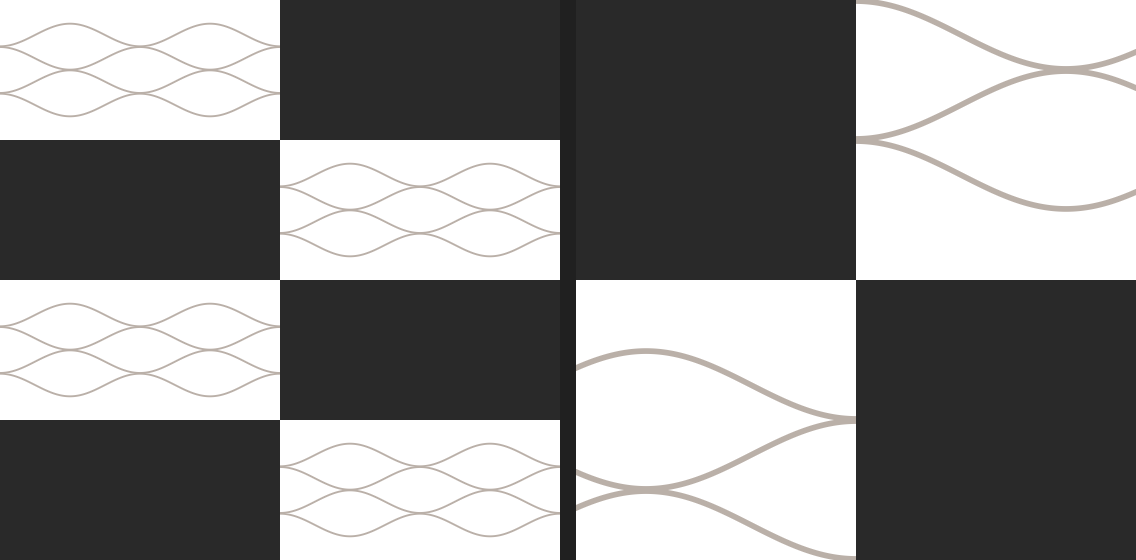
Left, the full canvas; right, a detail of the centre.
This pattern is drawn by a three.js fragment shader. Its source:

```glsl
varying vec2 vUv;

// Signed distance to the nearest cell border: positive in even cells, negative in odd ones.
float alternate(float cell) {
  return 0.5 - abs(mod(cell + 0.5, 2.0) - 1.0);
}

// Distance to four stacked waves that swing in opposite directions.
float waveDistance(vec2 p) {
  float phase = 25.132741 * p.x;
  float amplitude = 0.0202;
  float slope = 25.132741 * amplitude * sin(phase);
  float nearest = 1.0;
  for (int i = 0; i < 4; i++) {
    float row = float(i);
    float swing = 1.0 - 2.0 * mod(row, 2.0);
    float height = (row + 1.5) / 24.0 + swing * amplitude * cos(phase);
    nearest = min(nearest, abs(p.y - height));
  }
  return nearest / sqrt(1.0 + slope * slope);
}

void main() {
  vec2 pixel = max(fwidth(vUv), vec2(0.00001));

  // Checkerboard of two columns and four rows
  float column = clamp(alternate(vUv.x * 2.0) * 0.5 / pixel.x, -0.5, 0.5);
  float row = clamp(alternate(vUv.y * 4.0) * 0.25 / pixel.y, -0.5, 0.5);
  float light = 0.5 - 2.0 * column * row;

  // Wavy lines on the light cells
  float d = waveDistance(vec2(vUv.x, mod(vUv.y, 0.25)));
  float line = clamp((0.0017 - d) / pixel.y + 0.5, 0.0, 1.0);
  vec3 paper = mix(vec3(1.0), vec3(0.73, 0.69, 0.66), line);

  gl_FragColor = vec4(mix(vec3(0.16), paper, light), 1.0);
}
```
